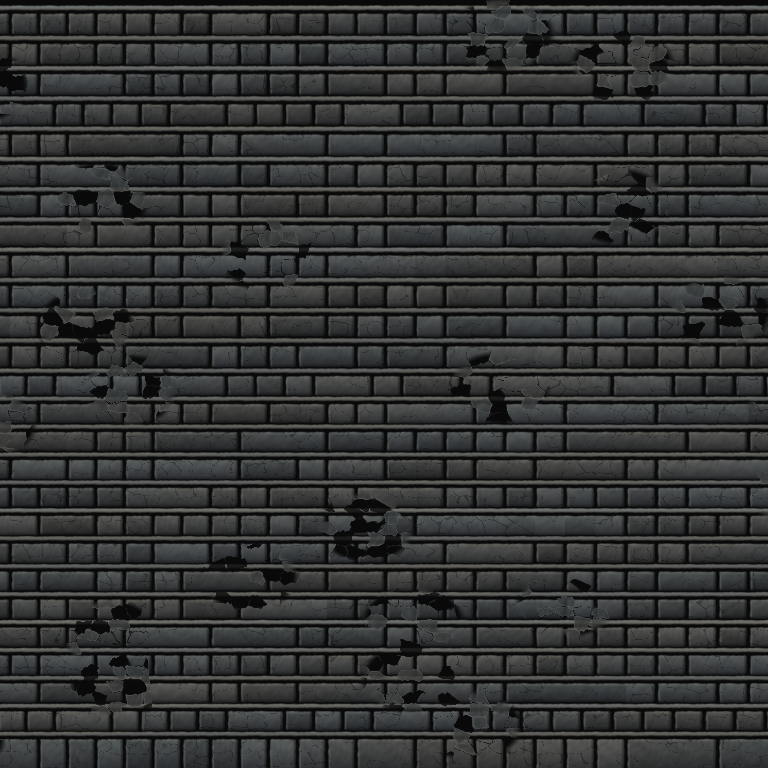
Give the GLSL for this texture, as a three.js fragment shader.

```glsl
// Dark slate brick wall: 26 courses split by thin ledges, on a 26-column joint grid, with chipped patches.
varying vec2 vUv;

const float COLUMNS = 26.0;
const float LAST_ROW = 25.0;
const float SOFT = 0.035;

const vec3 MORTAR = vec3(0.035, 0.036, 0.038);
const vec3 SLATE_DARK = vec3(0.165, 0.170, 0.178);
const vec3 SLATE_LIGHT = vec3(0.290, 0.300, 0.297);
const vec3 EDGE_LIGHT = vec3(0.400, 0.405, 0.390);
const vec3 LEDGE_DARK = vec3(0.200, 0.195, 0.190);

float hash(vec2 p) {
  vec3 q = fract(vec3(p.xyx) * vec3(0.1031, 0.1030, 0.0973));
  q += dot(q, q.yzx + 33.33);
  return fract((q.x + q.y) * q.z);
}

// Cellular noise: nearest distance, second distance, cell id
vec3 cells(vec2 p) {
  vec2 base = floor(p);
  vec3 best = vec3(8.0, 8.0, 0.0);
  for (int j = -1; j <= 1; j++) {
    for (int i = -1; i <= 1; i++) {
      vec2 c = base + vec2(float(i), float(j));
      vec2 seed = c + 0.15 + 0.7 * vec2(hash(c + 3.7), hash(c + 41.3));
      float d = length(p - seed);
      if (d < best.x) best = vec3(d, best.x, hash(c + 87.1));
      else best.y = min(best.y, d);
    }
  }
  return best;
}

// Layered sines for fine surface grain
float grain(vec2 p) {
  float a = sin(p.x * 5.1 + 2.0 * sin(p.y * 3.7));
  float b = sin(p.y * 11.3 + 2.5 * sin(p.x * 4.3 + p.y));
  float c = sin(p.x * 17.9 + p.y * 9.1 + 2.0 * a);
  return (a + b + c) / 3.0;
}

float boxDistance(vec2 p, vec2 lo, vec2 hi, float radius) {
  vec2 q = abs(p - 0.5 * (lo + hi)) - 0.5 * (hi - lo) + radius;
  return length(max(q, 0.0)) + min(max(q.x, q.y), 0.0) - radius;
}

float fill(float d) {
  return 1.0 - smoothstep(-SOFT, SOFT, d);
}

bool hasJoint(float column, float row) {
  float density = mix(0.5, 0.95, hash(vec2(row, 9.0)));
  return hash(vec2(column + 5.0, row + 17.0)) < density;
}

// Left and right joints of the brick holding x
vec2 brickSpan(float x, float row) {
  float lo = floor(x);
  float hi = lo + 1.0;
  for (int i = 0; i < 2; i++) {
    if (!hasJoint(lo, row)) lo -= 1.0;
    if (!hasJoint(hi, row)) hi += 1.0;
  }
  return vec2(lo, hi);
}

// Wall coordinates: columns across, courses down, with slightly uneven pitch
vec2 wallPoint(vec2 uv) {
  float down = 1.0 - uv.y;
  float x = (uv.x - 0.014 + 0.012 * sin(3.1416 * uv.x)) * COLUMNS;
  float y = down < 0.483 ? (down - 0.0104) * 25.39 : 12.0 + (down - 0.483) * 27.5;
  return vec2(x, y);
}

vec3 brickColor(vec2 p, vec2 lo, vec2 hi, float tone, float rough) {
  float drop = clamp((p.y - lo.y) / (hi.y - lo.y), 0.0, 1.0);
  vec3 c = mix(SLATE_LIGHT, SLATE_DARK, smoothstep(0.0, 1.1, drop));
  c *= 0.86 + 0.28 * tone + 0.09 * rough;
  float top = 1.0 - smoothstep(0.04, 0.13, p.y - lo.y);
  float left = 1.0 - smoothstep(0.03, 0.10, p.x - lo.x);
  float right = 1.0 - smoothstep(0.02, 0.12, hi.x - p.x);
  c = mix(c, EDGE_LIGHT * (0.88 + 0.1 * rough), max(0.75 * top, 0.6 * left));
  return c * (1.0 - 0.35 * right) * (1.0 - 0.3 * smoothstep(0.8, 1.0, drop));
}

void main() {
  vec2 p = wallPoint(vUv);
  float row = min(floor(p.y), LAST_ROW);
  float rough = grain(p * 1.3);

  // Damage gathers around a few scattered centres
  vec3 zone = cells(p * vec2(0.20, 0.27) + 11.0);
  float damage = (1.0 - smoothstep(0.12, 0.48, zone.x)) * step(0.35, zone.z);
  vec3 chip = cells(p * vec2(1.7, 2.3) + 0.12 * rough);
  float seam = chip.y - chip.x;

  // Bricks: some courses are shifted off the joint grid
  float shift = 0.45 * step(0.84, hash(vec2(row, 53.0)));
  vec2 q = vec2(p.x + shift, p.y - row) + 0.014 * rough;
  vec2 span = brickSpan(q.x, row);
  float tone = hash(vec2(span.x + 30.0, row + 3.0));
  vec2 lo = vec2(span.x + 0.06, 0.19);
  vec2 hi = vec2(span.y - 0.06, row < LAST_ROW ? 0.85 + 0.03 * tone : 1.4);
  float brick = fill(boxDistance(q, lo, hi, 0.06)) * step(0.0, p.y);
  vec3 face = brickColor(q, lo, hi, tone, rough);

  // Hairline cracks and lost pieces
  float crack = (1.0 - smoothstep(0.02, 0.09, seam)) * step(0.62, chip.z);
  face *= 1.0 - crack * (0.3 + 0.35 * damage);
  float lost = step(0.80, chip.z) * smoothstep(0.25, 0.5, damage) * smoothstep(0.0, 0.08, seam);
  vec3 color = mix(MORTAR, face, brick * (1.0 - lost));

  // Ledges: lit upper lip, darker underside
  float line = clamp(floor(p.y + 0.5), 0.0, LAST_ROW);
  float offset = p.y - line + 0.012 * rough;
  vec3 ledge = mix(EDGE_LIGHT, LEDGE_DARK, smoothstep(-0.01, 0.09, offset));
  ledge *= 0.92 + 0.14 * hash(vec2(line, 71.0)) + 0.04 * rough;
  color = mix(color, ledge, fill(abs(offset) - 0.075) * (1.0 - 0.8 * lost));

  // Loose rubble flakes lying across bricks and ledges
  float flake = step(chip.z, 0.24) * smoothstep(0.3, 0.6, damage) * smoothstep(0.03, 0.10, seam);
  float rim = 1.0 - smoothstep(0.10, 0.20, seam);
  vec3 stone = mix(SLATE_LIGHT * (0.8 + 0.1 * rough), EDGE_LIGHT, 0.5 * rim);
  color = mix(color, stone, 0.85 * flake);

  // Faint cool and warm drift between courses
  float drift = 0.025 * sin(row * 1.9 + p.x * 0.25);
  gl_FragColor = vec4(color * vec3(1.0 + drift, 1.0, 1.0 - drift), 1.0);
}
```
